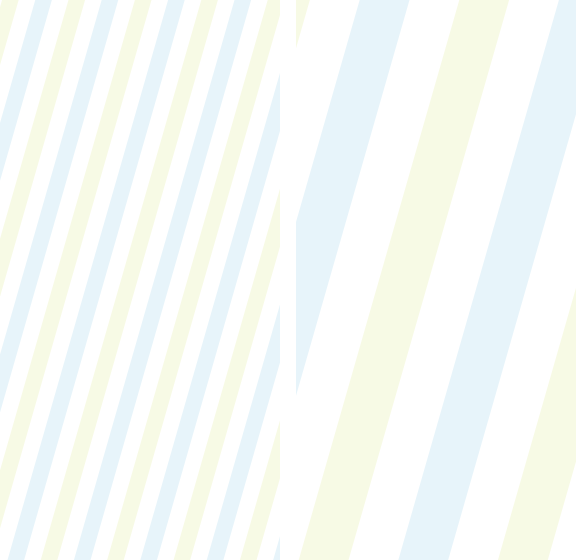
Left: the whole. Right: its middle third, enlarged.
Give the GLSL for this pattern, as a WebGL 1 fragment shader.

```glsl
precision highp float;

// Diagonal pastel stripes, pale blue and pale yellow in turn, on white.
// A sheared coordinate is folded into one repeat; each band is a smoothed
// distance to its centre line, a quarter of the repeat wide.

uniform vec2 u_resolution;

// Coverage of a band centred at the given phase; blur is one pixel in phase.
float band(float phase, float center, float blur) {
    float dist = abs(fract(phase - center + 0.5) - 0.5);
    return clamp((0.125 - dist) / blur + 0.5, 0.0, 1.0);
}

void main() {
    // Canvas widths as units, so the slant stays fixed at any size
    vec2 p = gl_FragCoord.xy / u_resolution.x;
    float period = 0.2372;

    // Stripes lean 16 degrees from the vertical
    float phase = (p.x - p.y * tan(radians(16.0)) - 0.0268) / period;
    float blur = 1.0 / (period * u_resolution.x);

    vec3 white = vec3(1.0);
    vec3 blue = vec3(0.905, 0.957, 0.98);
    vec3 yellow = vec3(0.97, 0.98, 0.898);

    vec3 color = mix(white, blue, band(phase, 0.125, blur));
    color = mix(color, yellow, band(phase, 0.625, blur));
    gl_FragColor = vec4(color, 1.0);
}
```
